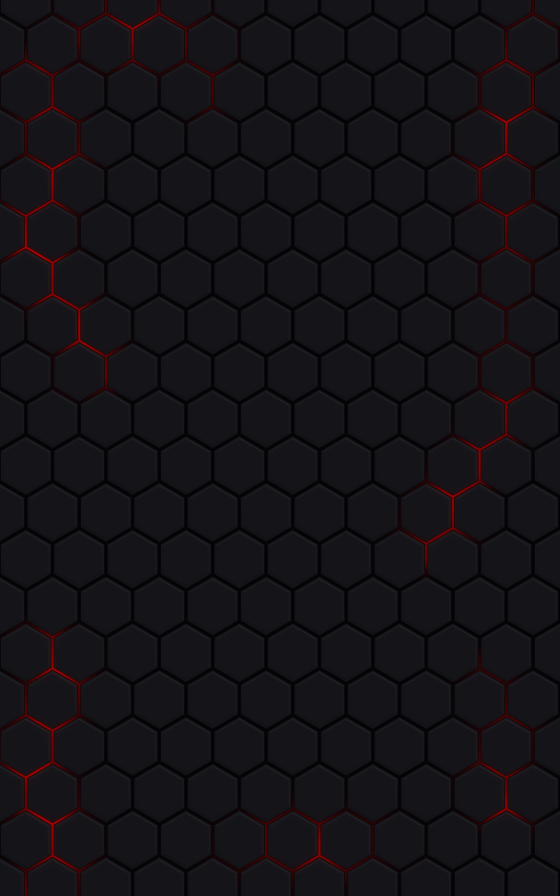
Write a WebGL 1 fragment shader that draws this pattern.

```glsl
precision highp float;

uniform vec2 u_resolution;

// Offset from the centre of the nearest unit-wide, pointy-topped hexagon
vec2 hexOffset(vec2 p) {
  vec2 period = vec2(1.0, 1.7320508);
  vec2 a = mod(p + 0.5 * period, period) - 0.5 * period;
  vec2 b = mod(p, period) - 0.5 * period;
  return dot(a, a) < dot(b, b) ? a : b;
}

float bell(float x) {
  return exp(-x * x);
}

float softSpot(vec2 p, vec2 centre, vec2 radius) {
  vec2 d = (p - centre) / radius;
  return exp(-dot(d, d));
}

// Light leaking through the grooves along two winding side veins and two pools
float emberField(vec2 uv) {
  float y = uv.y;
  float leftX = 0.08 + 0.1 * bell((y - 0.91) / 0.11)
              + 0.1 * smoothstep(1.46, 1.58, y) + 0.02 * sin(20.0 * y);
  float left = bell((uv.x - leftX) / 0.055)
             * smoothstep(0.18, 0.24, abs(y - 0.69))
             * (0.7 + 0.3 * cos(6.5 * (y - 1.18)));

  float rightX = 0.9 - 0.14 * bell((y - 0.6) / 0.17)
               + 0.07 * smoothstep(1.45, 1.58, y) + 0.012 * sin(23.0 * y);
  float right = bell((uv.x - rightX) / 0.052)
              * smoothstep(0.05, 0.1, abs(y - 0.51)) * smoothstep(0.08, 0.18, y)
              * (0.62 + 0.33 * cos(10.0 * (y - 0.72)));

  float pools = 0.8 * softSpot(uv, vec2(0.24, 1.54), vec2(0.12, 0.06))
              + 0.5 * softSpot(uv, vec2(0.37, 1.45), vec2(0.04, 0.06))
              + 0.8 * softSpot(uv, vec2(0.55, 0.09), vec2(0.12, 0.06));

  // Layered sines break up the brightness
  float flicker = 0.85 + 0.15 * sin(31.0 * uv.x + 3.0 * sin(17.0 * y)) * sin(27.0 * y);
  return min(max(max(left, right), pools) * flicker, 1.0);
}

void main() {
  vec2 uv = gl_FragCoord.xy / u_resolution.x;
  float pixel = 10.49 / u_resolution.x;
  vec2 q = hexOffset(uv * 10.49 * vec2(1.0, 0.988) - vec2(0.484, 1.037));

  // Distance to the nearest side and that side's outward normal
  vec2 a = abs(q);
  float slanted = dot(a, vec2(0.5, 0.8660254));
  float edge = 0.5 - max(a.x, slanted);
  vec2 normal = (a.x > slanted ? vec2(1.0, 0.0) : vec2(0.5, 0.8660254)) * sign(q);

  // Flat plates with a faint bevel lit from the upper right
  vec3 plate = vec3(0.08, 0.08, 0.098) + 0.004 * q.y;
  float facing = dot(normal, vec2(0.45, 0.89));
  float bevel = bell((edge - 0.064) / 0.018);
  plate += bevel * (0.035 * max(facing, 0.0) - 0.012 * max(-facing, 0.0));

  // Dark grooves between plates
  vec3 groove = mix(vec3(0.015, 0.015, 0.024), vec3(0.045, 0.045, 0.057),
                    smoothstep(0.01, 0.045, edge));
  float plateMask = smoothstep(0.036 - 0.5 * pixel, 0.036 + 0.5 * pixel, edge);
  vec3 colour = mix(groove, plate, plateMask);

  // Thin red core and a dim halo on the plate rims
  float ember = emberField(uv);
  float core = 1.0 - smoothstep(0.008, 0.024 + 0.5 * pixel, edge);
  float halo = exp(-edge * 22.0);
  colour = mix(colour, vec3(0.58, 0.01, 0.005), core * ember);
  colour += vec3(0.17, 0.002, 0.0) * halo * ember;

  gl_FragColor = vec4(colour, 1.0);
}
```
